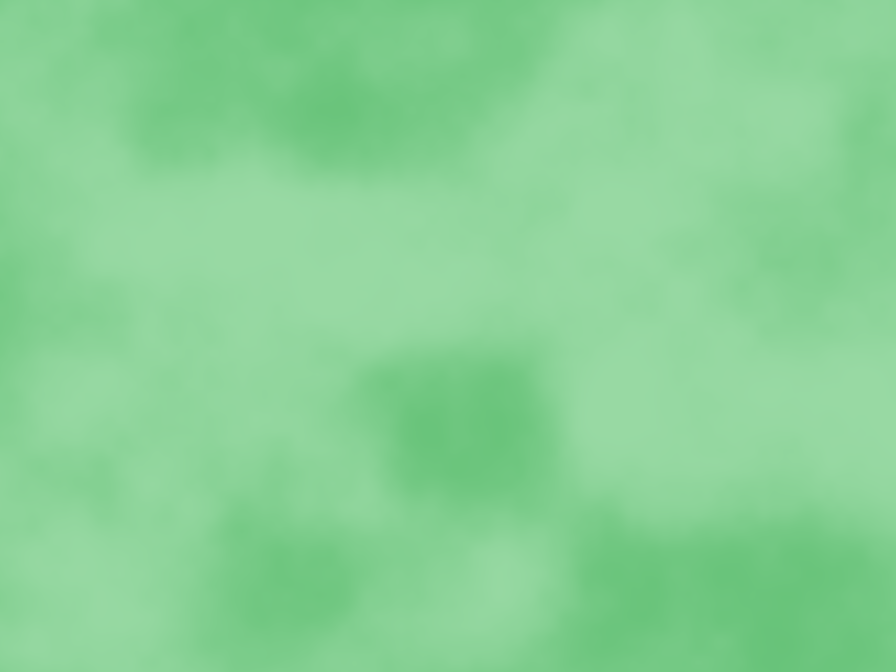
Reproduce this texture procedurally as a Shadertoy shader.

```glsl
float hash(vec2 cell) {
    vec3 p = fract(cell.xyx * 0.1031);
    p += dot(p, p.yzx + 33.33);
    return fract((p.x + p.y) * p.z);
}

// Value noise with a quintic fade
float valueNoise(vec2 p) {
    vec2 cell = floor(p);
    vec2 f = fract(p);
    vec2 fade = f * f * f * (f * (f * 6.0 - 15.0) + 10.0);
    float bottom = mix(hash(cell), hash(cell + vec2(1.0, 0.0)), fade.x);
    float top = mix(hash(cell + vec2(0.0, 1.0)), hash(cell + 1.0), fade.x);
    return mix(bottom, top, fade.y);
}

// Octaves of noise, normalised to 0..1
float cloud(vec2 p) {
    float sum = 0.0;
    float total = 0.0;
    float weight = 0.5;
    for (int octave = 0; octave < 5; octave++) {
        sum += weight * valueNoise(p);
        total += weight;
        p = p * 2.0 + vec2(17.3, 9.7);
        weight *= 0.45;
    }
    return sum / total;
}

void mainImage(out vec4 fragColor, in vec2 fragCoord) {
    vec2 uv = fragCoord / iResolution.y;
    float lightness = smoothstep(0.1, 0.84, cloud(uv * 3.8 + vec2(11.4, 23.6)));

    // Soft two-tone green wash
    vec3 deepGreen = vec3(0.405, 0.765, 0.475);
    vec3 paleGreen = vec3(0.595, 0.85, 0.64);
    fragColor = vec4(mix(deepGreen, paleGreen, lightness), 1.0);
}
```
